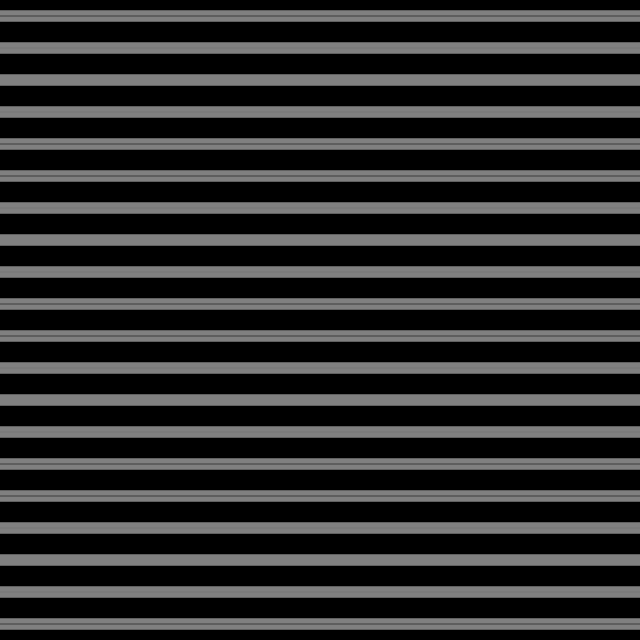
Write a WebGL 1 fragment shader that draws this pattern.

```glsl
precision highp float;

uniform vec2 u_resolution;

// Share of a pixel covered by a bar centred on zero
float barCoverage(float offset, float halfWidth, float pixel) {
    float upper = clamp(offset + 0.5 * pixel, -halfWidth, halfWidth);
    float lower = clamp(offset - 0.5 * pixel, -halfWidth, halfWidth);
    return (upper - lower) / pixel;
}

void main() {
    // Twenty rows, each with its origin on the centre of the stripe
    float rows = 20.0;
    float pixel = rows / u_resolution.y;
    float y = gl_FragCoord.y * pixel;
    float row = floor(y);
    float offset = fract(y) - 0.5;

    // Grey stripe on black
    float stripe = barCoverage(offset, 0.18, pixel);

    // Centre hairline fades in and out over every five rows
    float beat = 0.5 - 0.5 * cos(6.28319 * (row - 2.0) / 5.0);
    float hairline = barCoverage(offset, 0.01, pixel) * beat * beat;

    gl_FragColor = vec4(vec3(0.5 * stripe * (1.0 - hairline)), 1.0);
}
```
